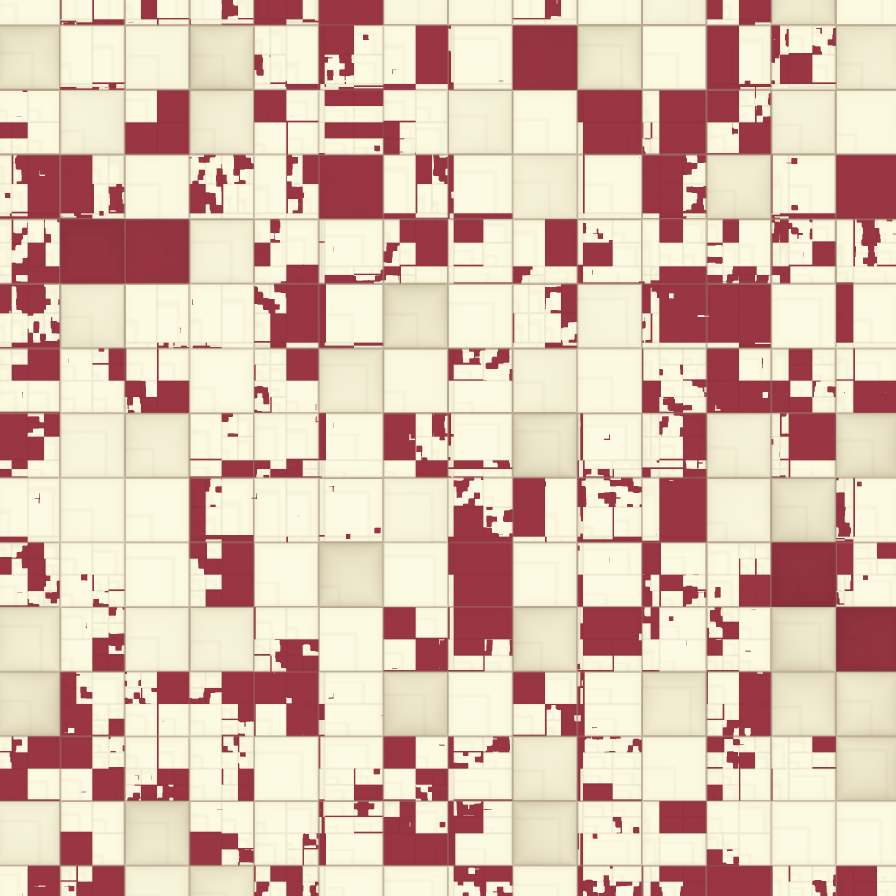
Reproduce this pattern procedurally as a Shadertoy shader.

```glsl
// Draws an irregular quadtree of cream and crimson tiles with soft recessed shading.

const float CELLS = 13.86;                     // large tiles across the canvas
const vec2 GRID_SHIFT = vec2(0.0, 0.46);
const vec3 CREAM = vec3(0.99, 0.98, 0.885);
const vec3 BEIGE = vec3(0.82, 0.78, 0.66);
const vec3 CRIMSON = vec3(0.605, 0.21, 0.265);
const vec3 SEAM = vec3(0.69, 0.62, 0.54);

struct Leaf {
    vec2 id;       // integer address inside its level
    vec2 low;      // lower left corner
    vec2 size;
    float level;
    float bias;    // pushes the fill towards crimson (+) or cream (-)
};

float hash(vec2 p, float salt) {
    vec3 q = fract(vec3(p.xyx + salt * 17.0) * vec3(0.1031, 0.1030, 0.0973));
    q += dot(q, q.yzx + 33.33);
    return fract((q.x + q.y) * q.z);
}

float cornerSlope(vec2 corner, vec2 offset) {
    float angle = 6.2832 * hash(corner, 3.0);
    return dot(vec2(cos(angle), sin(angle)), offset);
}

float gradientNoise(vec2 p) {
    vec2 i = floor(p), f = fract(p);
    vec2 w = f * f * f * (f * (f * 6.0 - 15.0) + 10.0);
    vec2 e = vec2(1.0, 0.0);
    float bottom = mix(cornerSlope(i, f), cornerSlope(i + e, f - e), w.x);
    float top = mix(cornerSlope(i + e.yx, f - e.yx), cornerSlope(i + 1.0, f - 1.0), w.x);
    return mix(bottom, top, w.y);
}

// Stair-stepped coordinates turn smooth noise into rounded blocks.
float blockNoise(vec2 p, float steps, float scale) {
    vec2 q = p * steps;
    q = floor(q) + smoothstep(0.3, 0.7, fract(q));
    return gradientNoise(q / steps * scale);
}

// Whole columns and rows share a split: mostly halves, sometimes narrow strips.
float splitRatio(float index, float salt) {
    float roll = hash(vec2(index, 5.0), salt);
    return roll < 0.66 ? 0.5 : (roll < 0.86 ? 0.27 : 0.09);
}

Leaf findLeaf(vec2 g) {
    vec2 root = floor(g);
    Leaf leaf = Leaf(root, root, vec2(1.0), 0.0, -0.06);
    vec2 ratio = vec2(splitRatio(root.x, 11.0), splitRatio(root.y, 12.0));
    for (int n = 0; n < 3; n++) {
        float level = float(n);
        float roll = hash(leaf.id, 20.0 + level);
        float red = n == 0 ? 0.045 : (n == 1 ? 0.18 : 0.26);
        float plain = n == 0 ? 0.38 : 0.45;
        leaf.level = level;
        if (roll < red + plain) {
            leaf.bias = (roll < red ? 1.0 : -1.0) * (n == 0 ? 1.0 : 0.5);
            break;
        }
        if (n == 2) break;
        vec2 cut = leaf.low + leaf.size * ratio;
        vec2 side = step(cut, g);
        leaf.low = mix(leaf.low, cut, side);
        leaf.size *= mix(ratio, 1.0 - ratio, side);
        leaf.id = leaf.id * 2.0 + side;
        ratio = vec2(0.5);
    }
    return leaf;
}

float edgeDistance(vec2 p, vec2 size) {
    vec2 d = min(p, size - p);
    return min(d.x, d.y);
}

// Recess of a large tile: contact shadow plus a tilted soft gradient.
float recess(vec2 f, vec2 id, float isWhole) {
    float depth = smoothstep(0.25, 1.0, hash(id, 31.0)) * isWhole;
    float angle = 6.2832 * hash(id, 32.0);
    float tilt = 0.5 + 0.6 * dot(f - 0.5, vec2(cos(angle), sin(angle)));
    float contact = exp(-7.0 * edgeDistance(f, vec2(1.0)));
    return depth * (0.16 + 0.42 * tilt + 0.42 * contact);
}

vec3 tileColor(vec2 g) {
    Leaf leaf = findLeaf(g);
    vec2 root = floor(g), f = fract(g), local = g - leaf.low;
    float isWhole = 1.0 - step(0.5, leaf.level);
    float rootEdge = edgeDistance(f, vec2(1.0));
    float leafEdge = edgeDistance(local, leaf.size);

    // Crimson fill, blocky specks and hairline borders
    float red = step(0.0, blockNoise(g, 11.0, 4.2) + leaf.bias);
    float pick = hash(leaf.id, 41.0 + leaf.level);
    float border = pick < 0.5 ? local.x : local.y;
    float hairline = step(border, 0.024) * step(abs(pick - 0.5), 0.17);
    red = max(red, hairline * (1.0 - isWhole));

    // Recess, halo along the large grid, and faint L-shaped relief
    float shade = recess(f, root, isWhole);
    shade += (0.12 + 0.2 * hash(root, 51.0)) * exp(-20.0 * rootEdge);
    vec2 unit = local / leaf.size;
    float ridge = abs(max(unit.x, unit.y) - mix(0.3, 0.8, pick)) * leaf.size.x;
    shade += 0.1 * (1.0 - smoothstep(0.01, 0.045, ridge));
    shade += 0.3 * (1.0 - smoothstep(0.004, 0.025, leafEdge));
    vec3 color = mix(mix(CREAM, BEIGE, min(shade, 1.0)), CRIMSON * (1.0 - 0.15 * shade), red);

    // Thin seams between large tiles
    float seam = step(rootEdge, 0.017) * mix(0.35, 1.0, hash(root, 52.0));
    return mix(color, SEAM, seam * mix(0.9, 0.45, red));
}

void mainImage(out vec4 fragColor, in vec2 fragCoord) {
    vec3 sum = vec3(0.0);
    for (int k = 0; k < 9; k++) {              // 3 by 3 samples smooth all edges
        vec2 jitter = (vec2(k % 3, k / 3) - 1.0) / 3.0;
        vec2 p = (fragCoord + jitter - 0.5 * iResolution.xy) / iResolution.y;
        sum += tileColor(p * CELLS + GRID_SHIFT);
    }
    fragColor = vec4(sum / 9.0, 1.0);
}
```
